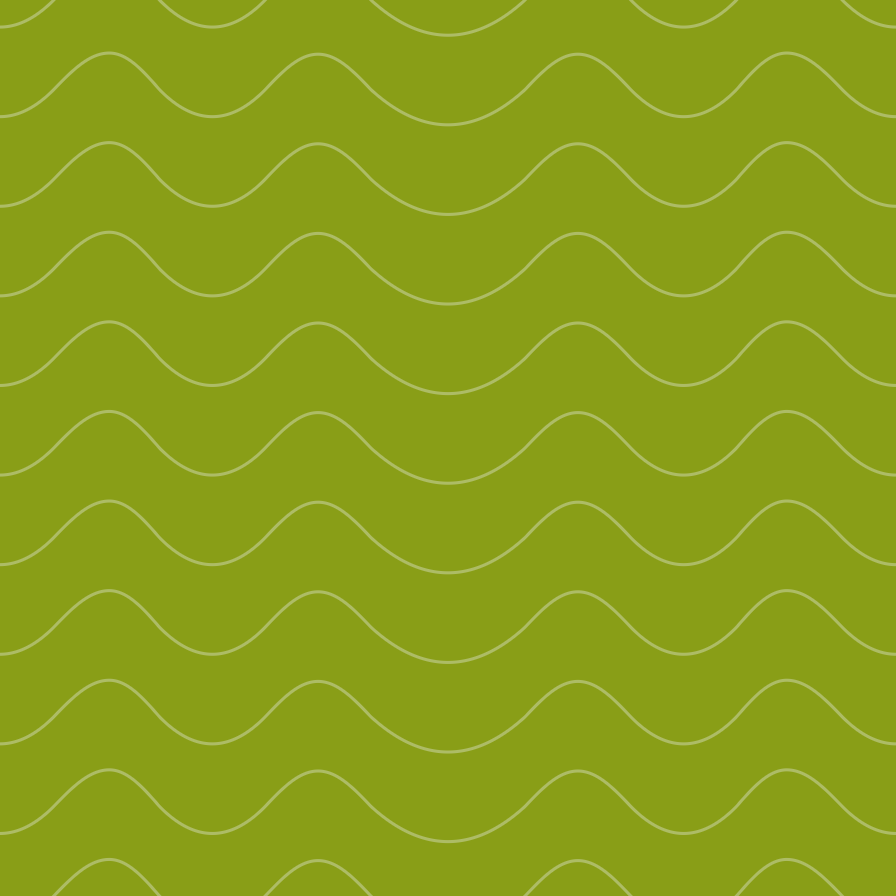
Give the GLSL for this pattern, as a Shadertoy shader.

```glsl
// Thin pale wave lines on a flat olive green ground, ten rows up the canvas.
// Each row is one mirrored profile of cosine crests and parabolic troughs,
// stroked by its distance to the curve, corrected for the slope.

const float HALF_PI = 1.5708;
const float ROWS = 10.0;
const float LINE_WIDTH = 0.0034;
const vec3 GROUND = vec3(0.537, 0.620, 0.090);
const vec3 LINE = vec3(0.680, 0.737, 0.400);

// Rounded hill, zero beyond its left and right half widths
float crest(float x, float centre, float left, float right, float height) {
    float u = (x - centre) / (x < centre ? left : right);
    return height * cos(HALF_PI * clamp(u, -1.0, 1.0));
}

// Shallow bowl, zero beyond its half width
float trough(float x, float centre, float halfWidth, float depth) {
    float u = (x - centre) / halfWidth;
    return -depth * max(0.0, 1.0 - u * u);
}

// Wave height above the row baseline, mirrored about the middle of the canvas
float waveHeight(float x) {
    float d = abs(fract(x) - 0.5);
    return trough(d, 0.0, 0.086, 0.0393)
         + crest(d, 0.145, 0.059, 0.059, 0.0395)
         + trough(d, 0.263, 0.059, 0.0302)
         + crest(d, 0.378, 0.056, 0.062, 0.0408)
         + trough(d, 0.5, 0.060, 0.0302);
}

float waveSlope(float x, float h) {
    return (waveHeight(x + h) - waveHeight(x - h)) / (2.0 * h);
}

// Distance to the nearest of the stacked waves
float waveDistance(vec2 p, float rows) {
    float row = (p.y - waveHeight(p.x)) * rows;
    float dy = abs(fract(row + 0.5) - 0.5) / rows;
    float slope = waveSlope(p.x, 0.002);
    return dy / sqrt(1.0 + slope * slope);
}

// Antialiased coverage of a stroke of the given width
float stroke(float dist, float width, float pixel) {
    return clamp((0.5 * width - dist) / pixel + 0.5, 0.0, 1.0);
}

void mainImage(out vec4 fragColor, in vec2 fragCoord) {
    vec2 p = fragCoord / iResolution.y;
    float pixel = 1.0 / iResolution.y;
    float ink = stroke(waveDistance(p, ROWS), LINE_WIDTH, pixel);
    fragColor = vec4(mix(GROUND, LINE, ink), 1.0);
}
```
